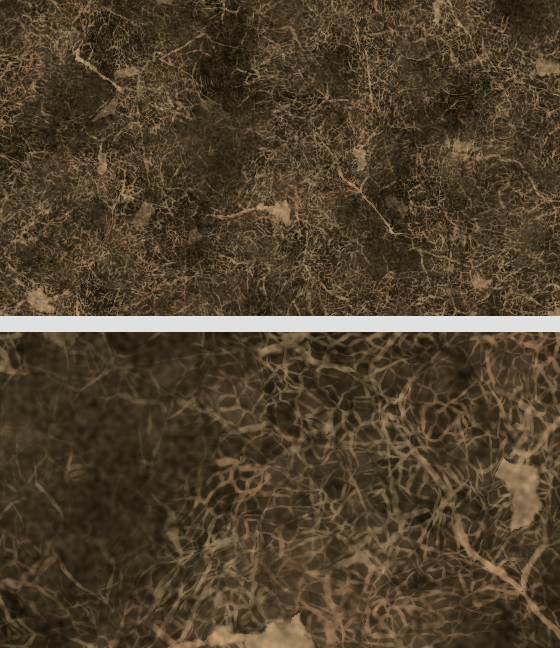
Top: the whole. Bottom: its middle third, enlarged.
Write a WebGL 2 fragment shader that draws this texture.

```glsl
#version 300 es
precision highp float;

uniform vec2 u_resolution;
out vec4 outColor;

vec2 hash2(vec2 p) {
    vec3 q = fract(p.xyx * vec3(0.1031, 0.1030, 0.0973));
    q += dot(q, q.yzx + 33.33);
    return fract((q.xx + q.yz) * q.zy);
}

float corner(vec2 cell, vec2 offset) {
    return dot(hash2(cell) * 2.0 - 1.0, offset);
}

float gradientNoise(vec2 p) {
    vec2 i = floor(p), f = fract(p), e = vec2(1.0, 0.0);
    vec2 u = f * f * f * (f * (f * 6.0 - 15.0) + 10.0);
    float low = mix(corner(i, f), corner(i + e, f - e), u.x);
    float high = mix(corner(i + e.yx, f - e.yx), corner(i + 1.0, f - 1.0), u.x);
    return mix(low, high, u.y);
}

float fbm(vec2 p) {
    float sum = 0.0, amplitude = 1.0;
    for (int i = 0; i < 4; i++) {
        sum += amplitude * gradientNoise(p);
        p = mat2(1.6, 1.2, -1.2, 1.6) * p + 7.3;
        amplitude *= 0.5;
    }
    return sum;
}

vec2 fbm2(vec2 p) {
    return vec2(fbm(p), fbm(p + 41.7));
}

// x: distance to the nearest border, y: random of the cell, z: random of the border
vec3 fracture(vec2 p, float scale) {
    p *= scale;
    vec2 base = floor(p), nearest = vec2(9.0), second = vec2(9.0), id = base, otherId = base;
    for (int y = -1; y <= 1; y++) {
        for (int x = -1; x <= 1; x++) {
            vec2 cell = base + vec2(x, y);
            vec2 r = cell + hash2(cell) - p;
            if (dot(r, r) < dot(nearest, nearest)) {
                second = nearest;
                otherId = id;
                nearest = r;
                id = cell;
            } else if (dot(r, r) < dot(second, second)) {
                second = r;
                otherId = cell;
            }
        }
    }
    float border = dot(0.5 * (nearest + second), normalize(second - nearest));
    return vec3(border / scale, hash2(id + 91.0).x, hash2((id + otherId) * 1.7 + 13.0).y);
}

float vein(float dist, float width, float pixel) {
    return 1.0 - smoothstep(0.4 * width, width + 0.3 * pixel, dist);
}

float screen(float a, float b) {
    return 1.0 - (1.0 - a) * (1.0 - b);
}

vec3 stoneColor(float tone) {
    return mix(vec3(0.143, 0.112, 0.062), vec3(0.572, 0.470, 0.342), tone);
}

void main() {
    float pixel = 1.0 / u_resolution.y;
    vec2 p = gl_FragCoord.xy * pixel + 3.0;
    vec2 jagged = 0.010 * fbm2(p * 15.0 + 5.0) + 0.0032 * fbm2(p * 46.0 + 9.0);
    vec2 warped = p + 0.07 * fbm2(p * 2.6) + jagged;
    float grain = fbm(p * 44.0);
    float speckle = gradientNoise(p * 118.0);
    float mottle = fbm(p * 5.5 + 12.0);

    // Long trunk veins, with lace gathering around them
    vec3 trunkCrack = fracture(warped + 8.0, 2.3);
    float trunkPresence = smoothstep(-0.2, 0.35, fbm(p * 3.0 + 60.0));
    trunkPresence *= smoothstep(0.1, 0.6, trunkCrack.z);
    float trunkWidth = 0.0015 + 0.005 * trunkPresence * (1.0 + 1.8 * grain);
    float trunk = vein(trunkCrack.x, max(trunkWidth, 0.0013), pixel) * trunkPresence;
    float cluster = fbm(p * 3.4 + 23.0) + 0.45 * trunkPresence * exp(-trunkCrack.x * 24.0);
    float lace = smoothstep(-0.28, 0.36, cluster);

    // Networks from broad cracks down to fine lace
    float veins = 0.95 * trunk;
    float shard = 0.0;
    float scale = 5.0;
    for (int i = 0; i < 5; i++) {
        float level = float(i);
        vec3 crack = fracture(warped + 17.0 * level, scale);
        float local = fbm(p * (5.0 + 3.0 * level) + 31.0 * level);
        float presence = smoothstep(-0.26, 0.24, mix(local, cluster, 0.25 + 0.1 * level));
        float open = smoothstep(0.0, 0.6, crack.z);
        float swell = presence * open * clamp(0.4 + 1.8 * local, 0.0, 1.0);
        float width = 0.0014 + 0.0042 * swell * (1.0 - 0.12 * level);
        float strength = (0.95 - 0.07 * level) * presence * mix(0.25, 1.0, open);
        strength *= clamp(0.9 + 1.1 * grain + 0.6 * speckle, 0.2, 1.0);
        veins = screen(veins, strength * vein(crack.x, width, pixel));
        shard += (crack.y - 0.5) * mix(1.0, lace, level / 4.0);
        scale *= 1.95;
    }

    // Dark body with faint shards, clouding and grain
    float tone = 0.11 + 0.24 * mottle + 0.2 * grain + 0.26 * speckle + 0.1 * shard;
    tone += 0.07 * lace * (1.0 + 2.5 * fbm(p * 20.0 + 3.0));

    // Vein filling
    float brightness = 0.88 + 0.25 * trunk + 0.35 * fbm(p * 9.0 + 70.0);
    brightness += 0.45 * grain + 0.5 * speckle;
    tone = mix(tone, brightness, veins);

    // Scattered small calcite fragments with eroded rims
    vec3 fragment = fracture(warped + 1.2 * jagged + 50.0, 14.0);
    float inset = fragment.x - 0.008 + 0.016 * fbm(p * 30.0 + 19.0);
    float calcite = smoothstep(-0.5 * pixel, 0.005 + pixel, inset) * step(0.965, fragment.y);
    calcite *= 0.4 + 0.6 * lace;
    tone = mix(tone, 1.05 + 0.45 * grain + 0.35 * speckle + 0.3 * mottle, calcite);

    // Rust in the thin veins, neutral tan in the pale fillings
    vec3 color = stoneColor(clamp(tone, -0.13, 1.45));
    float rust = smoothstep(-0.2, 0.45, fbm(p * 7.0 + 88.0));
    vec3 tint = mix(vec3(-0.008, 0.003, 0.0), vec3(0.03, -0.010, -0.006), rust);
    color += veins * (1.0 - calcite) * tint;
    outColor = vec4(clamp(color, 0.0, 1.0), 1.0);
}
```
